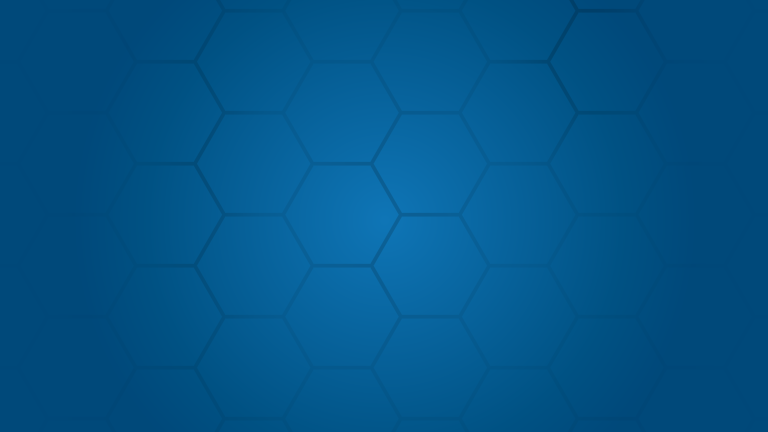
Write a Shadertoy shader that draws this background.

```glsl
// Blue radial glow behind a honeycomb of thin, darker outlines.
// The glow is a three-stop gradient; the outlines come from a hexagon
// distance function and are revealed unevenly by a few soft spots.

// Lengths are in canvas heights, measured from the canvas centre.
const vec3 GLOW_CORE = vec3(0.058, 0.460, 0.715);
const vec3 GLOW_RIM  = vec3(0.000, 0.320, 0.515);
const vec3 BACKDROP  = vec3(0.000, 0.285, 0.480);
const vec2 GLOW_CENTRE = vec2(0.002, -0.010);
const float RIM_RADIUS = 0.556;
const float BACKDROP_RADIUS = 0.718;

const float HEX_RADIUS = 0.1363;
const vec2 HEX_ORIGIN = vec2(-0.0972, 0.0030);
const float LINE_HALF_WIDTH = 0.0043;
const float LINE_DARKNESS = 0.16;
const float BASE_VISIBILITY = 0.25;
const float SIDE_VISIBILITY = 0.08;

// Distance to the nearest edge of a flat-topped hexagon grid.
float hexEdgeDistance(vec2 p) {
    const float SQRT3 = 1.7320508;
    vec2 cell = HEX_RADIUS * vec2(3.0, SQRT3);
    vec2 a = mod(p + 0.5 * cell, cell) - 0.5 * cell;
    vec2 b = mod(p, cell) - 0.5 * cell;
    vec2 q = abs(dot(a, a) < dot(b, b) ? a : b);
    return 0.5 * cell.y - max(q.y, dot(q, vec2(0.5 * SQRT3, 0.5)));
}

float softSpot(vec2 p, vec2 centre, vec2 size) {
    vec2 d = (p - centre) / size;
    return exp(-dot(d, d));
}

// How strongly the outlines show at each place.
float lineVisibility(vec2 p) {
    float sideFade = smoothstep(0.45, 0.80, abs(p.x));
    float visibility = mix(BASE_VISIBILITY, SIDE_VISIBILITY, sideFade);
    visibility += 0.85 * softSpot(p, vec2(0.005, 0.005), vec2(0.185, 0.266));
    visibility += 0.65 * softSpot(p, vec2(-0.414, 0.106), vec2(0.100, 0.460));
    visibility += 0.85 * softSpot(p, vec2(0.442, 0.407), vec2(0.140, 0.240));
    return min(visibility, 1.0);
}

vec3 glowColor(float radius) {
    vec3 inner = mix(GLOW_CORE, GLOW_RIM, min(radius / RIM_RADIUS, 1.0));
    float outer = (radius - RIM_RADIUS) / (BACKDROP_RADIUS - RIM_RADIUS);
    return mix(inner, BACKDROP, clamp(outer, 0.0, 1.0));
}

void mainImage(out vec4 fragColor, in vec2 fragCoord) {
    vec2 p = (fragCoord - 0.5 * iResolution.xy) / iResolution.y;
    float pixel = 1.0 / iResolution.y;

    vec3 color = glowColor(length(p - GLOW_CENTRE));

    // Smooth-edged outlines darken the glow.
    float edge = hexEdgeDistance(p - HEX_ORIGIN);
    float line = 1.0 - smoothstep(-0.7 * pixel, 0.7 * pixel, edge - LINE_HALF_WIDTH);
    color *= 1.0 - LINE_DARKNESS * line * lineVisibility(p);

    fragColor = vec4(color, 1.0);
}
```
